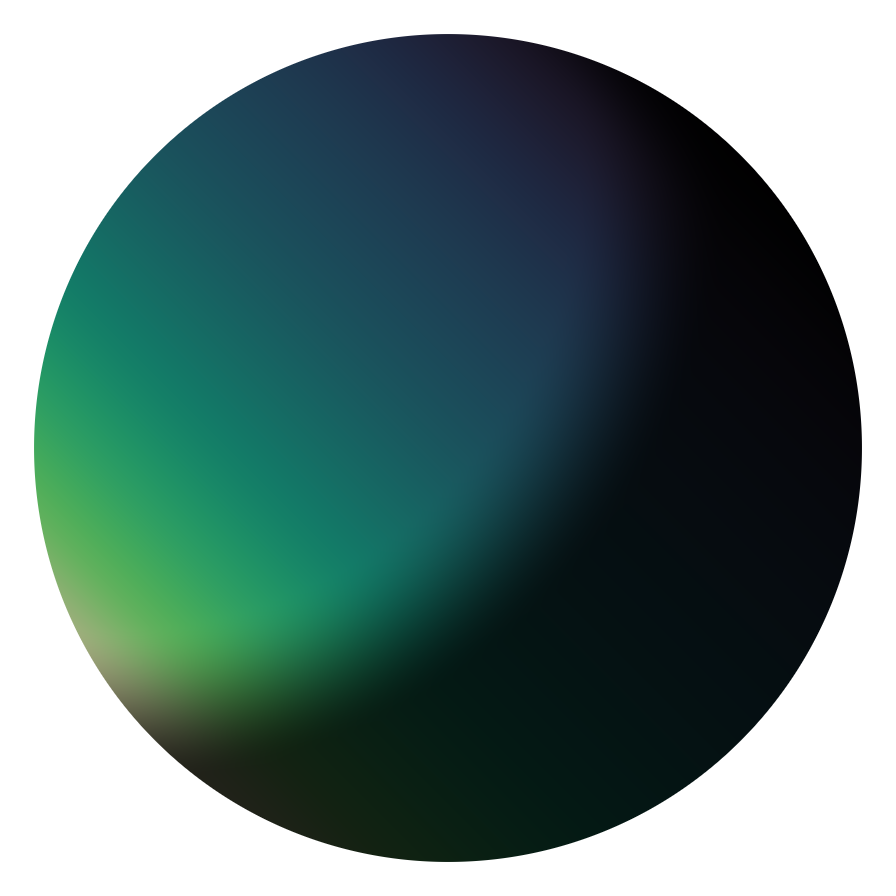
Reproduce this background procedurally as a Shadertoy shader.

```glsl
#define DISC_CENTER vec2(0.5)
#define DISC_RADIUS 0.462
#define LIGHT_CENTER vec2(0.118, 0.824)
#define LIGHT_INNER 0.525
#define LIGHT_OUTER 0.700
#define AMBIENT 0.195
#define BACKGROUND vec3(1.0)

// Hue ramp from the lower left rim to the upper right rim
const vec3 RAMP[11] = vec3[11](
    vec3(0.68, 0.68, 0.52),
    vec3(0.36, 0.69, 0.36),
    vec3(0.165, 0.61, 0.39),
    vec3(0.08, 0.50, 0.405),
    vec3(0.085, 0.408, 0.388),
    vec3(0.10, 0.33, 0.365),
    vec3(0.11, 0.27, 0.34),
    vec3(0.118, 0.215, 0.305),
    vec3(0.118, 0.153, 0.25),
    vec3(0.10, 0.086, 0.15),
    vec3(0.008, 0.004, 0.012)
);

// Smooth Catmull-Rom interpolation through the ramp
vec3 rampColor(float t) {
    float x = clamp(t, 0.0, 1.0) * 10.0;
    int i = min(int(x), 9);
    float f = x - float(i);
    vec3 a = RAMP[max(i - 1, 0)];
    vec3 b = RAMP[i];
    vec3 c = RAMP[i + 1];
    vec3 d = RAMP[min(i + 2, 10)];
    vec3 cubic = 3.0 * (b - c) + d - a;
    vec3 quadratic = 2.0 * a - 5.0 * b + 4.0 * c - d;
    return b + 0.5 * f * (c - a + f * (quadratic + f * cubic));
}

void mainImage(out vec4 fragColor, in vec2 fragCoord) {
    float size = min(iResolution.x, iResolution.y);
    vec2 uv = (fragCoord - 0.5 * iResolution.xy) / size + 0.5;
    vec2 p = (uv - DISC_CENTER) / DISC_RADIUS;

    // Diagonal color sweep
    float sweep = 0.5 + 0.5 * dot(p, vec2(sqrt(0.5)));
    vec3 color = max(rampColor(sweep), 0.0);

    // Soft curved shadow
    float lightDistance = distance(uv, LIGHT_CENTER);
    float light = 1.0 - smoothstep(LIGHT_INNER, LIGHT_OUTER, lightDistance);
    color *= mix(AMBIENT, 1.0, light);

    // Disc with a smoothed edge
    float edge = (length(p) - 1.0) * DISC_RADIUS * size;
    float mask = clamp(0.5 - edge, 0.0, 1.0);
    fragColor = vec4(mix(BACKGROUND, color, mask), 1.0);
}
```
